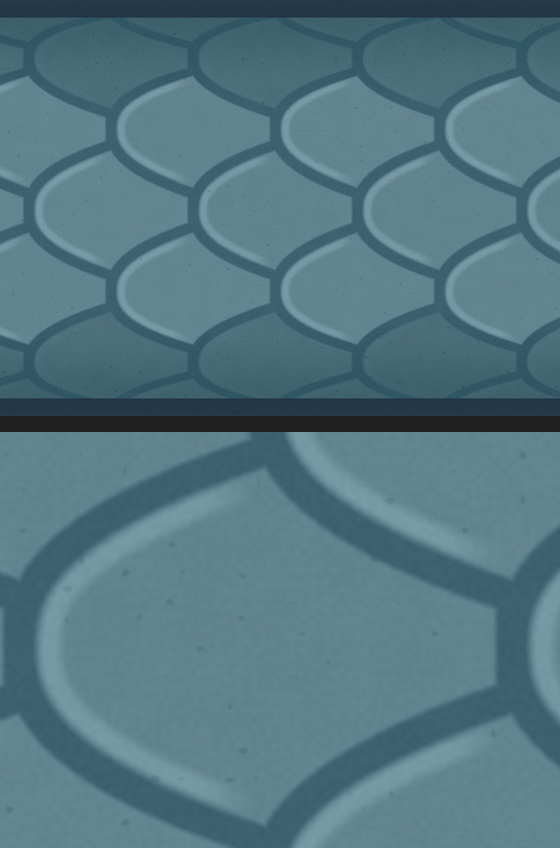
Top: the whole. Bottom: its middle third, enlarged.
Reproduce this pattern procedurally as a Shadertoy shader.

```glsl
const float HALF_PITCH = 0.1974;   // node spacing across, in canvas heights
const float BEND_RADIUS = 0.558;   // rows narrow towards the borders
const float BEND_ANGLE = 0.357;
const float SHOULDER = 0.8;        // height reached by an arc before its stem
const float ARC_POWER = 2.4;
const float LINE_HALF = 0.066;
const float BAND_HALF = 0.458;

float hash(vec2 p) {
    return fract(sin(dot(p, vec2(127.1, 311.7))) * 43758.5);
}

vec2 gradientAt(vec2 cell) {
    float angle = 6.2832 * hash(cell);
    return vec2(cos(angle), sin(angle));
}

float gradientNoise(vec2 p) {
    vec2 i = floor(p), f = fract(p);
    vec2 w = f * f * f * (f * (f * 6.0 - 15.0) + 10.0);
    vec2 e = vec2(1.0, 0.0);
    float low = mix(dot(gradientAt(i), f),
                    dot(gradientAt(i + e), f - e), w.x);
    float high = mix(dot(gradientAt(i + e.yx), f - e.yx),
                     dot(gradientAt(i + e.xx), f - e.xx), w.x);
    return mix(low, high, w.y);
}

float segmentDistance(vec2 p, vec2 a, vec2 b) {
    vec2 ab = b - a;
    return length(p - a - ab * clamp(dot(p - a, ab) / dot(ab, ab), 0.0, 1.0));
}

// Arc from node (0,0) to the shoulder, then a stem up to node (1,1)
float edgeDistance(vec2 p) {
    vec2 previous = vec2(0.0);
    float d = segmentDistance(p, vec2(1.0, SHOULDER), vec2(1.0));
    for (int k = 1; k <= 14; k++) {
        float t = float(k) / 14.0;
        vec2 next = vec2(pow(t, ARC_POWER), SHOULDER * t);
        d = min(d, segmentDistance(p, previous, next));
        previous = next;
    }
    return d;
}

vec2 latticeCoords(vec2 p) {
    float row = asin(clamp((p.y + 0.0053) / BEND_RADIUS, -1.0, 1.0)) / BEND_ANGLE;
    return vec2((p.x + 0.2088) / HALF_PITCH, row);
}

vec3 scaleColor(vec2 p, float pixel) {
    vec2 q = latticeCoords(p);
    vec2 cell = floor(q), f = fract(q);
    float flipped = mod(cell.x + cell.y, 2.0);
    f.y = mix(f.y, 1.0 - f.y, flipped);

    // Nearest edge, including those of the two side cells
    float own = edgeDistance(f);
    float d = min(own, min(edgeDistance(vec2(f.x - 1.0, 1.0 - f.y)),
                           edgeDistance(vec2(f.x + 1.0, 1.0 - f.y))));

    // Scale that owns this point
    bool rightHalf = f.y > SHOULDER * pow(f.x, 1.0 / ARC_POWER);
    vec2 center = cell + (rightHalf ? vec2(0.0, 1.0 - flipped) : vec2(1.0, flipped));
    float lit = 1.0 - step(1.5, abs(center.y));
    float border = smoothstep(0.30, BAND_HALF, abs(p.y));

    vec3 face = mix(vec3(0.30, 0.43, 0.48), vec3(0.385, 0.515, 0.565), lit);
    face += 0.012 * (hash(center) - 0.5);
    face -= 0.055 * border * (1.0 - lit);

    // Bright bevel along the rounded left side
    float bevel = smoothstep(0.07, 0.105, own) * (1.0 - smoothstep(0.135, 0.20, own));
    bevel *= rightHalf ? 0.0 : 1.0 - smoothstep(0.70, 1.0, f.x);
    face += bevel * mix(0.008, 0.08, lit);

    // Sparse dark pits
    float pits = smoothstep(0.43, 0.60, gradientNoise(p * 85.0));
    face -= 0.05 * pits;

    vec3 groove = mix(vec3(0.24, 0.38, 0.44), vec3(0.19, 0.335, 0.39),
                      smoothstep(0.20, 0.42, abs(p.y)));
    float soft = max(0.018, pixel / HALF_PITCH);
    return mix(groove, face, smoothstep(LINE_HALF - soft, LINE_HALF + soft, d));
}

vec3 frameColor(float y) {
    float depth = (abs(y) - BAND_HALF) / (0.5 - BAND_HALF);
    float seam = 1.0 - smoothstep(0.0, 0.18, depth);
    float rim = smoothstep(0.88, 1.0, depth);
    return vec3(0.14, 0.22, 0.28) - 0.022 * seam + 0.015 * rim;
}

void mainImage(out vec4 fragColor, in vec2 fragCoord) {
    vec2 p = (fragCoord - 0.5 * iResolution.xy) / iResolution.y;
    float pixel = 1.0 / iResolution.y;
    float inFrame = smoothstep(-pixel, pixel, abs(p.y) - BAND_HALF);
    vec3 color = mix(scaleColor(p, pixel), frameColor(p.y), inFrame);

    // Fine grain and broad mottling
    float grain = gradientNoise(p * 170.0) + 0.5 * gradientNoise(p * 24.0);
    color += 0.018 * grain * (1.0 - 0.7 * inFrame);
    fragColor = vec4(color, 1.0);
}
```
